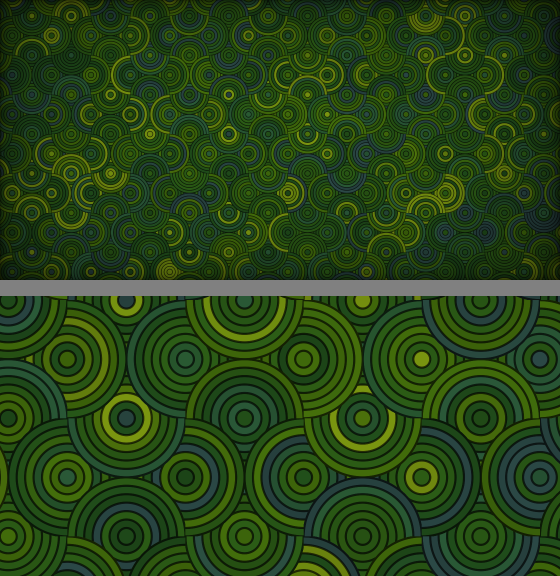
Top: the whole. Bottom: its middle third, enlarged.
Write a Shadertoy shader that draws this pattern.

```glsl
// Interlocking half discs of concentric green rings, woven on a checkerboard of square tiles.

const float TILES_HIGH = 7.11;               // tiles per canvas height
const vec2  GRID_SHIFT = vec2(6.8, 5.85);    // tile coordinate at the canvas centre
const float RINGS = 7.0;                     // rings per disc
const float LINE_HALF_WIDTH = 0.13;          // dark outline, in ring widths
const float LINE_SHADE = 0.32;               // brightness left inside an outline
const float TONE_JITTER = 0.16;              // brightness spread between rings
const float DRIFT = 0.07;                    // regional colour drift
const float VIGNETTE = 0.15;
const int   SAMPLES = 3;                     // supersampling per axis

const vec3 SLATE = vec3(0.16, 0.27, 0.26);
const vec3 TEAL  = vec3(0.16, 0.34, 0.21);
const vec3 DEEP  = vec3(0.12, 0.29, 0.10);
const vec3 MOSS  = vec3(0.16, 0.34, 0.08);
const vec3 OLIVE = vec3(0.25, 0.41, 0.04);
const vec3 LIME  = vec3(0.45, 0.55, 0.06);

float hash(vec3 p) {
    return fract(sin(dot(p, vec3(127.1, 311.7, 74.7))) * 43758.55);
}

// Colour ramp from slate to lime, each step sized by its share
vec3 palette(float t) {
    vec3 c = mix(SLATE, TEAL, smoothstep(0.07, 0.12, t));
    c = mix(c, DEEP,  smoothstep(0.18, 0.25, t));
    c = mix(c, MOSS,  smoothstep(0.36, 0.46, t));
    c = mix(c, OLIVE, smoothstep(0.66, 0.74, t));
    return mix(c, LIME, smoothstep(0.88, 0.94, t));
}

// One disc: coloured rings parted by dark outlines
vec3 ringColour(vec2 centre, float dist, float pixel) {
    float r = dist * 2.0 * RINGS;
    float ring = min(floor(r), RINGS - 1.0);
    vec3 id = vec3(floor(centre * 2.0 + 0.5), ring);
    float drift = sin(centre.x * 1.3 + 2.0 * sin(centre.y * 0.7))
                + sin(centre.y * 1.7 - centre.x * 0.6);
    vec3 colour = palette(hash(id) + DRIFT * drift);
    colour *= 1.0 + TONE_JITTER * (hash(id + 19.3) - 0.5);

    float toEdge = abs(r - floor(r + 0.5));
    float soft = 0.5 * pixel * 2.0 * RINGS;
    float line = 1.0 - smoothstep(LINE_HALF_WIDTH - soft, LINE_HALF_WIDTH + soft, toEdge);
    line *= step(0.5, r);                    // no outline at the disc centre
    return colour * mix(1.0, LINE_SHADE, line);
}

// Half discs on the four edge midpoints; the upper pair alternates by tile
vec3 weave(vec2 p, float pixel) {
    vec2 tile = floor(p);
    vec2 q = p - tile - 0.5;
    vec2 side = vec2(q.x < 0.0 ? -0.5 : 0.5, q.y < 0.0 ? -0.5 : 0.5);
    bool verticalOver = mod(tile.x + tile.y, 2.0) < 0.5;
    vec2 upper = verticalOver ? vec2(0.0, side.y) : vec2(side.x, 0.0);
    vec2 lower = side - upper;

    float upperDist = length(q - upper);
    float rim = 0.5 + 0.5 * LINE_HALF_WIDTH / RINGS;
    vec2 chosen = upperDist < rim ? upper : lower;
    return ringColour(tile + 0.5 + chosen, length(q - chosen), pixel);
}

void mainImage(out vec4 fragColor, in vec2 fragCoord) {
    float scale = TILES_HIGH / iResolution.y;
    float pixel = scale / float(SAMPLES);

    // Average a small grid of samples
    vec3 colour = vec3(0.0);
    for (int j = 0; j < SAMPLES; j++) {
        for (int i = 0; i < SAMPLES; i++) {
            vec2 offset = (vec2(i, j) + 0.5) / float(SAMPLES) - 0.5;
            vec2 p = (fragCoord + offset - 0.5 * iResolution.xy) * scale + GRID_SHIFT;
            colour += weave(p, pixel);
        }
    }
    colour /= float(SAMPLES * SAMPLES);

    // Darken towards the borders
    vec2 uv = fragCoord / iResolution.xy;
    vec2 fade = 4.0 * uv * (1.0 - uv);
    colour *= pow(max(fade.x * fade.y, 0.0), VIGNETTE);
    fragColor = vec4(colour, 1.0);
}
```
